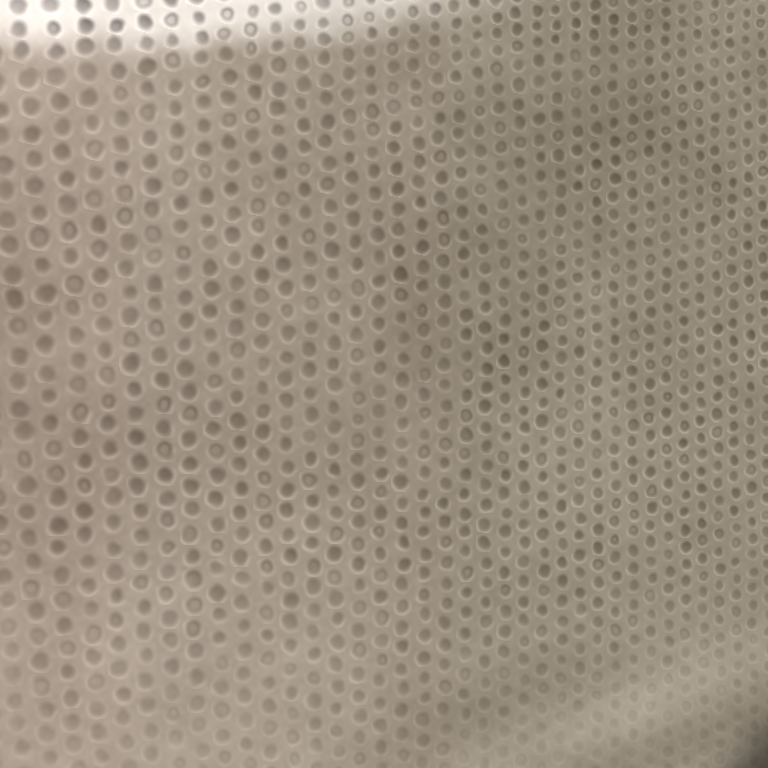
Give the GLSL for this texture, as a Shadertoy shader.

```glsl
float hash(vec2 p) {
    return fract(sin(dot(p, vec2(127.1, 311.7))) * 43758.5453);
}

float noise(vec2 p) {
    vec2 i = floor(p), f = fract(p);
    f = f * f * (3.0 - 2.0 * f);
    return mix(mix(hash(i), hash(i + vec2(1, 0)), f.x),
               mix(hash(i + vec2(0, 1)), hash(i + vec2(1, 1)), f.x), f.y);
}

// Bends the cloth: the mesh gets finer to the right and the columns lean at the left
vec2 meshCoord(vec2 p) {
    float down = 1.0 - p.y;
    float x = p.x - 0.10 * down * (1.0 - p.x) * (1.0 - 1.3 * p.x);
    x += 0.005 * sin(5.0 * p.y + 4.0 * p.x) + 0.008 * (noise(p * 5.0) - 0.5);
    float y = p.y - 0.45 + 0.08 * p.x + 0.008 * sin(6.0 * p.x + 2.0 * p.y);
    y += 0.012 * (noise(p * 4.0 + 9.0) - 0.5) + 0.012 * smoothstep(0.93, 1.0, p.y);
    return vec2(31.0 * (exp(0.75 * x) - 1.0), y * (29.0 + 16.0 * p.x));
}

// Returns hole darkness in x and rim brightness in y
vec2 meshHoles(vec2 m, float stretch) {
    // Undoes the slant of the mesh so that the holes stay round
    mat2 slope = mat2(dFdx(m), dFdy(m));
    mat2 upright = inverse(slope) * sqrt(abs(determinant(slope)));

    float column = floor(m.x);
    vec2 wobble = vec2(noise(m * 2.3), noise(m * 2.3 + 40.0)) - 0.5;
    m.y += 0.5 * mod(column, 2.0);
    vec2 cell = vec2(column, floor(m.y));
    vec2 q = fract(m) - 0.5;
    q -= 0.15 * (vec2(hash(cell), hash(cell + 31.0)) - 0.5);
    q = upright * q + 0.11 * wobble;
    q.x *= stretch;
    float radius = 0.25 + 0.07 * hash(cell + 57.0);
    float d = length(q) - radius;
    float soft = max(0.14, 40.0 / iResolution.y);
    float hole = smoothstep(soft, -soft, d);

    // Some holes show pale backing cloth, leaving a dark outline
    float backed = smoothstep(0.6, 0.95, hash(cell + 83.0));
    float backing = smoothstep(0.06, -0.14, d + 0.08);
    hole *= 1.0 - 0.7 * backed * backing;
    hole *= 0.7 + 0.4 * hash(cell + 12.0);
    hole *= 1.0 + 1.0 * q.y + 0.5 * q.x;

    // Uneven rim, brightest on the lower side
    float rim = exp(-pow((d - 0.12) / 0.09, 2.0));
    rim *= clamp(0.35 - 1.5 * q.y - 0.5 * q.x + 1.2 * wobble.x, 0.0, 1.2);
    return vec2(hole, rim);
}

void mainImage(out vec4 fragColor, in vec2 fragCoord) {
    vec2 p = fragCoord / iResolution.xy;
    float down = 1.0 - p.y;

    // Cloth shade across the canvas
    vec3 warm = vec3(0.660, 0.600, 0.543);
    vec3 cool = vec3(0.580, 0.541, 0.477);
    vec3 cloth = mix(warm, cool, smoothstep(0.0, 0.75, p.x));
    cloth += 0.065 * smoothstep(0.4, 0.0, p.y) * (1.0 - 0.5 * p.x);
    cloth += 0.075 * smoothstep(0.72, 1.0, p.y) * (1.0 - 1.2 * p.x);
    vec2 hollow = p - vec2(0.35, 0.5);
    cloth -= 0.02 * exp(-8.0 * dot(hollow, hollow));
    cloth += 0.06 * (noise(p * 5.0) - 0.5) + 0.045 * (noise(p * 13.0 + 3.0) - 0.5);

    // Soft diagonal folds in the lower right
    float foldArea = smoothstep(0.25, 0.02, p.y) * smoothstep(0.4, 0.8, p.x);
    cloth += 0.05 * foldArea * sin(38.0 * (p.y - 0.45 * p.x));

    // Lit fold along the top left
    float foldEdge = 0.056 * (1.0 - smoothstep(0.25, 0.75, p.x));
    foldEdge += 0.024 * (noise(vec2(p.x * 24.0, down * 20.0)) - 0.5);
    float glow = smoothstep(0.032, -0.035, down - foldEdge);
    glow *= 1.0 - smoothstep(0.35, 0.85, p.x);
    cloth += glow * vec3(0.29, 0.31, 0.33);

    // Perforations, fading towards the bottom and in blurred patches
    vec2 mesh = meshHoles(meshCoord(p), 1.0 + 0.15 * p.x);
    float clarity = mix(0.6, 1.0, smoothstep(0.0, 0.35, p.y));
    clarity *= 0.75 + 0.45 * noise(p * 9.0 + 4.0);
    clarity *= 1.0 - 0.45 * foldArea;
    vec3 color = cloth;
    color -= mesh.x * clarity * (0.122 + 0.22 * glow) * vec3(1.0, 0.98, 0.93);
    color += mesh.y * clarity * 0.065;

    // Fine mottling of the weave
    color += 0.025 * (noise(p * 150.0) - 0.5);
    color += 0.030 * (noise(p * 70.0 + 20.0) - 0.5);

    // Shadow in the lower right corner
    color *= 1.0 - 0.5 * smoothstep(0.1, 0.0, 1.0 - p.x + p.y);
    fragColor = vec4(clamp(color, 0.0, 1.0), 1.0);
}
```
